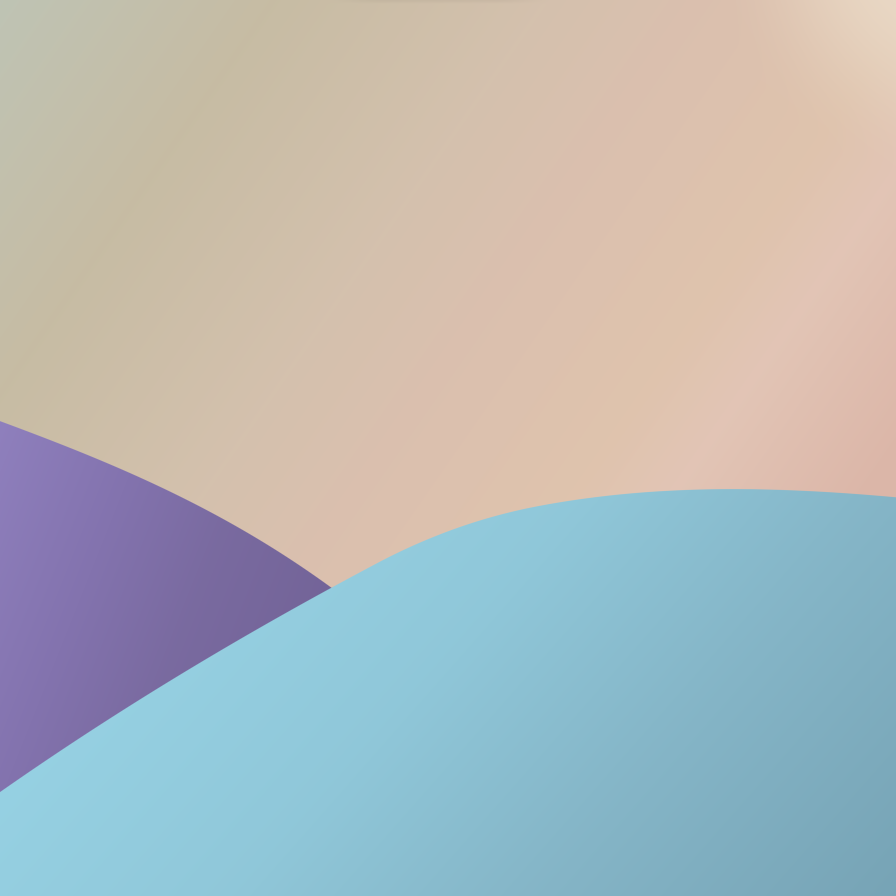
This background is drawn by a WebGL 2 fragment shader. Its source:

```glsl
#version 300 es
precision highp float;

uniform vec2 u_resolution;
out vec4 fragColor;

// Linear ramp from 0 at a to 1 at b
float ramp(float a, float b, float x) {
    return clamp((x - a) / (b - a), 0.0, 1.0);
}

// Cubic through two knots, each given as (x, height, slope)
float hermite(vec3 a, vec3 b, float x) {
    float w = b.x - a.x;
    float t = (x - a.x) / w;
    float rise = t * t * (3.0 - 2.0 * t);
    float u = 1.0 - t;
    return mix(a.y, b.y, rise) + w * t * u * (a.z * u - b.z * t);
}

// Antialiased coverage below a curve of the given height and slope
float below(float height, float slope, float y, float pixel) {
    float d = (y - height) / sqrt(1.0 + slope * slope);
    return 1.0 - smoothstep(-0.7 * pixel, 0.7 * pixel, d);
}

float frontHill(float x) {
    vec3 start = vec3(0.0, 0.116, 0.70);
    vec3 bend = vec3(0.42, 0.371, 0.53);
    vec3 shoulder = vec3(0.60, 0.435, 0.19);
    vec3 end = vec3(1.0, 0.445, -0.09);
    if (x < bend.x) return hermite(start, bend, x);
    if (x < shoulder.x) return hermite(bend, shoulder, x);
    return hermite(shoulder, end, x);
}

float backHill(float x) {
    return hermite(vec3(0.0, 0.530, -0.37), vec3(0.37, 0.344, -0.73), x);
}

// Diagonal bands from sage through sand to rose
vec3 skyColor(vec2 p) {
    float s = dot(vec2(p.x, 1.0 - p.y), vec2(0.82, 0.57));
    vec3 c = vec3(0.745, 0.765, 0.705);
    c = mix(c, vec3(0.777, 0.735, 0.640), ramp(0.0, 0.25, s));
    c = mix(c, vec3(0.830, 0.755, 0.678), ramp(0.25, 0.50, s));
    c = mix(c, vec3(0.855, 0.750, 0.683), ramp(0.50, 0.64, s));
    c = mix(c, vec3(0.873, 0.765, 0.678), ramp(0.64, 0.84, s));
    c = mix(c, vec3(0.885, 0.770, 0.710), ramp(0.84, 0.93, s));
    c = mix(c, vec3(0.860, 0.715, 0.660), ramp(0.93, 1.10, s));

    // Cream glow in the upper right corner
    float glow = 1.0 - smoothstep(0.09, 0.29, length(p - vec2(1.08)));
    c = mix(c, vec3(0.912, 0.845, 0.770), glow);

    // Thin soft shade on the upper rim
    float rim = smoothstep(0.995, 1.0, p.y) * (1.0 - smoothstep(0.06, 0.13, abs(p.x - 0.49)));
    return c * (1.0 - 0.04 * rim);
}

vec3 backHillColor(vec2 p) {
    float s = dot(vec2(p.x, 1.0 - p.y), vec2(0.93, 0.37));
    vec3 c = vec3(0.557, 0.497, 0.737);
    c = mix(c, vec3(0.515, 0.452, 0.685), ramp(0.18, 0.32, s));
    c = mix(c, vec3(0.475, 0.415, 0.625), ramp(0.32, 0.45, s));
    return mix(c, vec3(0.450, 0.390, 0.595), ramp(0.45, 0.59, s));
}

vec3 frontHillColor(vec2 p) {
    float s = dot(vec2(p.x, 1.0 - p.y), vec2(0.75, 0.66));
    vec3 c = vec3(0.585, 0.815, 0.885);
    c = mix(c, vec3(0.562, 0.780, 0.850), ramp(0.60, 0.85, s));
    c = mix(c, vec3(0.520, 0.710, 0.780), ramp(0.85, 1.10, s));
    return mix(c, vec3(0.465, 0.640, 0.710), ramp(1.10, 1.41, s));
}

void main() {
    vec2 p = gl_FragCoord.xy / u_resolution;
    float pixel = 1.0 / min(u_resolution.x, u_resolution.y);
    float stepX = 0.001;

    // Height and slope of both hills
    float back = backHill(p.x);
    float front = frontHill(p.x);
    float backSlope = (backHill(p.x + stepX) - back) / stepX;
    float frontSlope = (frontHill(p.x + stepX) - front) / stepX;

    // Layers from far to near
    vec3 color = skyColor(p);
    color = mix(color, backHillColor(p), below(back, backSlope, p.y, pixel));
    color = mix(color, frontHillColor(p), below(front, frontSlope, p.y, pixel));
    fragColor = vec4(color, 1.0);
}
```
